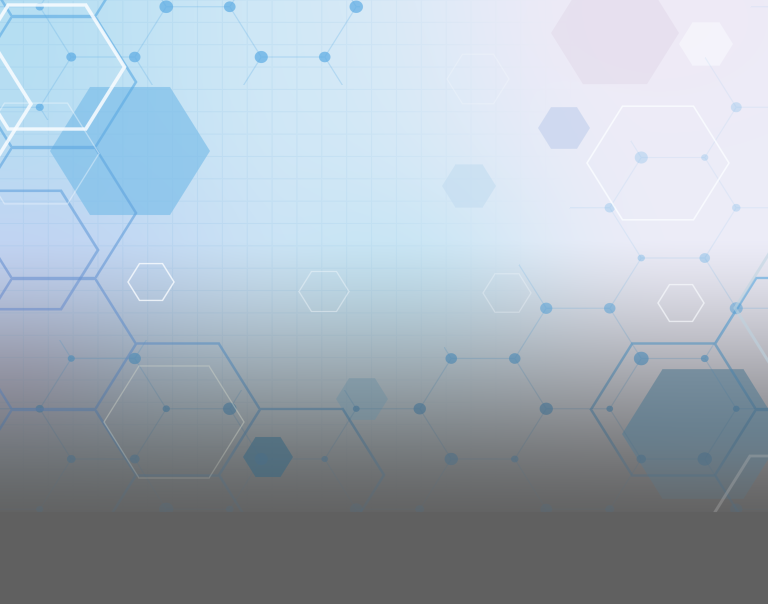
Reproduce this background procedurally as a WebGL 2 fragment shader.

```glsl
#version 300 es
precision highp float;
// Pale technical backdrop: hexagons, a node web and a fine grid sinking into grey.
#define SPAN 7.68                 // canvas width in design units
#define SQUASH 0.924              // vertical flattening of the hexagons
#define FLOOR_Y 5.12              // top of the plain grey band
#define GRID vec2(0.2487, 0.2235)
#define WEB vec2(1.9, 1.005)      // period of the node web
#define COMB vec2(1.24, 1.31)     // column and row step of the large honeycomb
#define GREY vec3(0.376)
#define WHITE vec3(0.98, 0.99, 1.0)

uniform vec2 u_resolution;
out vec4 fragColor;

float pixel; // size of one pixel in design units

float cover(float d) { return 1.0 - smoothstep(-0.7 * pixel, 0.7 * pixel, d); }

float hash(vec2 p) { return fract(sin(dot(p, vec2(41.3, 289.1))) * 4375.5); }

float glow(vec2 p, vec2 center, vec2 size) {
  vec2 q = (p - center) / size;
  return exp(-dot(q, q));
}

float segment(vec2 p, vec2 a, vec2 b) {
  vec2 ab = b - a;
  return length(p - a - ab * clamp(dot(p - a, ab) / dot(ab, ab), 0.0, 1.0));
}

// Flat-topped hexagon; radius runs from center to side corner.
float hexagon(vec2 p, float radius) {
  vec2 q = abs(p) / vec2(1.0, SQUASH);
  return max(q.y, dot(q, vec2(0.866, 0.5))) - 0.866 * radius;
}

void fillHex(inout vec3 col, vec2 p, float radius, vec3 tint, float alpha) {
  col = mix(col, tint, alpha * cover(hexagon(p, radius)));
}

void ringHex(inout vec3 col, vec2 p, float radius, float width, vec3 tint, float alpha) {
  col = mix(col, tint, alpha * cover(abs(hexagon(p, radius)) - 0.5 * width));
}

// Areas where the node web is shown.
bool webArea(vec2 p) {
  bool corner = (p.x < 3.6 && p.y < 0.85) || (p.x < 0.6 && p.y < 1.2);
  bool lower = p.y > 3.9 || (p.y > 3.4 && p.x < 2.4);
  return corner || lower || p.x + 0.9 * p.y > 7.57;
}

// Large honeycomb kept along the left side and the lower corners.
float honeycomb(vec2 p) {
  float d = 9.0;
  for (int c = 0; c < 7; c++) {
    for (int r = -1; r < 4; r++) {
      float odd = float(c % 2);
      vec2 center = vec2(0.535, 0.82) + COMB * vec2(float(c), float(r) + 0.5 * odd);
      float limit = 5.2 - 0.8 * abs(float(c) - 3.5);
      if (c == 0 || (center.y > limit && center.y < 5.2))
        d = min(d, abs(hexagon(p - center, 0.825)));
    }
  }
  return d;
}

// Distances to the bonds (x) and round nodes (y) of the web.
vec2 nodeWeb(vec2 p) {
  vec2 dist = vec2(9.0);
  for (int s = 0; s < 2; s++) {
    vec2 origin = vec2(1.03, 0.57) + 0.5 * WEB * float(s);
    vec2 id = round((p - origin) / WEB);
    vec2 center = origin + id * WEB;
    vec2 q = p - center, joint = vec2(0.3175, 0.0);
    vec2 node = center + joint * (q.x < 0.0 ? -1.0 : 1.0);
    if (webArea(node)) {
      float radius = mix(0.032, 0.074, hash(node));
      dist.y = min(dist.y, length((p - node) / vec2(1.0, SQUASH)) - radius);
    }
    q = abs(q);
    float bond = min(segment(q, vec2(0.0), joint), segment(q, joint, vec2(0.6325, 0.5025)));
    if (webArea(p)) dist.x = min(dist.x, bond);
  }
  return dist;
}

void main() {
  pixel = SPAN / u_resolution.x;
  vec2 p = vec2(gl_FragCoord.x, u_resolution.y - gl_FragCoord.y) * pixel; // y runs down

  // Soft sky, cyan at left to lilac at right
  vec3 col = mix(vec3(0.71, 0.87, 0.95), vec3(0.82, 0.91, 0.965), smoothstep(0.0, 3.2, p.x));
  col = mix(col, vec3(0.925, 0.925, 0.97), smoothstep(2.6, 6.2, p.x - 0.25 * p.y));
  col = mix(col, vec3(0.77, 0.82, 0.95), 0.8 * glow(p, vec2(0.0, 2.7), vec2(2.4, 1.1)));
  col = mix(col, vec3(0.76, 0.72, 0.84), 0.7 * glow(p, vec2(0.0, 3.9), vec2(1.2, 0.8)));
  col = mix(col, vec3(0.75, 0.89, 0.95), 0.6 * glow(p, vec2(3.9, 2.8), vec2(1.3, 0.9)));
  col = mix(col, vec3(0.94, 0.91, 0.96), 0.6 * glow(p, vec2(6.6, 0.2), vec2(1.5, 1.0)));

  // Grid, then the grey fade
  vec2 cell = abs(fract((p + vec2(0.015, 0.0)) / GRID + 0.5) - 0.5) * GRID;
  float lines = max(cover(cell.x - 0.005), cover(cell.y - 0.005));
  col = mix(col, vec3(0.4, 0.66, 0.85), 0.13 * lines * (1.0 - smoothstep(2.5, 6.0, p.x)));
  float t = clamp((p.y - 2.4) / 2.75, 0.0, 1.0);
  float shade = 0.98 * mix(t, smoothstep(0.0, 1.0, t), 0.5);
  col = mix(col, GREY, shade);

  // Ink follows the fade and pales toward the upper right
  vec3 ink = mix(vec3(0.36, 0.67, 0.89), vec3(0.29, 0.43, 0.53), smoothstep(0.0, 0.8, shade));
  vec3 violet = mix(ink, vec3(0.46, 0.52, 0.78), 0.7 * glow(p, vec2(0.0, 3.1), vec2(2.0, 1.2)));
  float pale = smoothstep(3.5, 6.5, p.x) * (1.0 - smoothstep(2.0, 3.8, p.y));
  float sink = 1.0 - 0.7 * smoothstep(4.2, FLOOR_Y, p.y);

  // Filled hexagons
  fillHex(col, p - vec2(1.30, 1.51), 0.80, vec3(0.48, 0.74, 0.91), 0.68);
  fillHex(col, p - vec2(6.15, 0.33), 0.64, vec3(0.89, 0.86, 0.92), 0.65);
  fillHex(col, p - vec2(7.06, 0.44), 0.27, WHITE, 0.5);
  fillHex(col, p - vec2(5.64, 1.28), 0.26, vec3(0.78, 0.83, 0.93), 0.75);
  fillHex(col, p - vec2(4.69, 1.86), 0.27, vec3(0.76, 0.86, 0.94), 0.6);
  fillHex(col, p - vec2(3.62, 3.99), 0.26, vec3(0.40, 0.55, 0.63), 0.4);
  fillHex(col, p - vec2(2.68, 4.57), 0.25, vec3(0.25, 0.41, 0.50), 0.65);
  fillHex(col, p - vec2(7.03, 4.34), 0.81, vec3(0.33, 0.48, 0.57), 0.6 * sink);

  // Web and blue outlines
  vec2 web = nodeWeb(p);
  float strength = mix(0.7, 0.24, pale) * sink;
  col = mix(col, ink, 0.4 * strength * cover(web.x - 0.006));
  col = mix(col, ink, strength * cover(web.y));
  col = mix(col, violet, 0.62 * sink * cover(honeycomb(p) - 0.013));
  ringHex(col, p - vec2(0.24, 2.50), 0.74, 0.028, violet, 0.6);
  ringHex(col, p - vec2(8.12, 3.08), 0.77, 0.03, vec3(0.74, 0.83, 0.88), 0.55);

  // White outlines, bold then fine
  ringHex(col, p - vec2(0.47, 0.67), 0.775, 0.036, WHITE, 0.85);
  ringHex(col, p - vec2(-0.46, 1.04), 0.77, 0.036, WHITE, 0.85);
  ringHex(col, p - vec2(0.36, 1.535), 0.63, 0.013, WHITE, 0.4);
  ringHex(col, p - vec2(6.58, 1.63), 0.71, 0.016, WHITE, 0.85);
  ringHex(col, p - vec2(1.51, 2.82), 0.23, 0.015, WHITE, 0.8);
  ringHex(col, p - vec2(6.81, 3.03), 0.23, 0.015, WHITE, 0.65);
  ringHex(col, p - vec2(3.24, 2.915), 0.25, 0.013, WHITE, 0.4);
  ringHex(col, p - vec2(5.07, 2.93), 0.24, 0.013, WHITE, 0.3);
  ringHex(col, p - vec2(4.78, 0.79), 0.31, 0.012, WHITE, 0.25);
  ringHex(col, p - vec2(1.74, 4.22), 0.70, 0.013, vec3(0.85, 0.86, 0.8), 0.4 * sink);
  ringHex(col, p - vec2(7.85, 5.12), 0.70, 0.03, vec3(0.7), 0.35);

  // Plain band
  col = mix(GREY, col, cover(p.y - FLOOR_Y));
  fragColor = vec4(col, 1.0);
}
```
